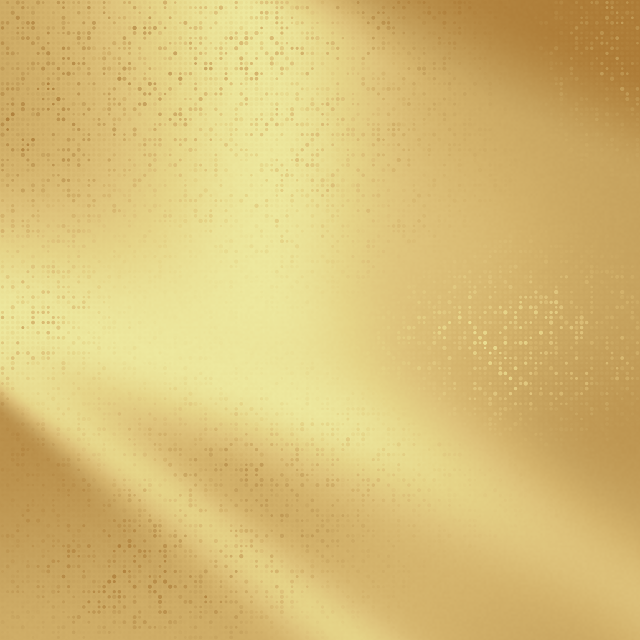
Give the GLSL for this background, as a WebGL 2 fragment shader.

```glsl
#version 300 es
precision highp float;
// Brushed gold foil: soft folds of light are summed into one tone field,
// a fine halftone of random dots shifts that tone in patches, and a ramp
// of gold shades turns the tone into colour.

uniform vec2 u_resolution;
out vec4 fragColor;

const float CELLS = 126.0;
const vec3 GOLD[7] = vec3[7](
    vec3(0.67, 0.47, 0.20), vec3(0.72, 0.55, 0.28), vec3(0.78, 0.64, 0.37),
    vec3(0.83, 0.70, 0.42), vec3(0.87, 0.76, 0.48), vec3(0.90, 0.83, 0.53),
    vec3(0.93, 0.91, 0.62));

// Integer hash of a lattice point, from 0 to 1
float hash(vec2 cell, uint seed) {
    uvec2 q = uvec2(ivec2(cell) + 4096);
    uint h = q.x * 1597334677u ^ q.y * 3812015801u ^ seed * 2654435769u;
    h = (h ^ (h >> 16)) * 2246822519u;
    h = (h ^ (h >> 13)) * 3266489917u;
    return float((h ^ (h >> 16)) >> 8) / 16777216.0;
}

// Smooth value noise
float noise(vec2 p, uint seed) {
    vec2 i = floor(p), f = fract(p);
    f = f * f * (3.0 - 2.0 * f);
    return mix(mix(hash(i, seed), hash(i + vec2(1, 0), seed), f.x),
               mix(hash(i + vec2(0, 1), seed), hash(i + vec2(1, 1), seed), f.x), f.y);
}

// Bell profile with a different width on each side
float ridge(float d, float widthBefore, float widthAfter) {
    float k = d / (d < 0.0 ? widthBefore : widthAfter);
    return exp(-k * k);
}

// Soft elliptical patch
float glow(vec2 p, vec2 centre, vec2 radii) {
    vec2 d = (p - centre) / radii;
    return exp(-dot(d, d));
}

// Two values blended by a soft step
float rise(float lo, float hi, float x) {
    return smoothstep(lo, hi, x);
}

// Folded light; p.y runs downward from the top edge
float foilTone(vec2 p) {
    float base = mix(0.65, 0.635, p.x);
    base += 0.06 * glow(p, vec2(0.62, 0.93), vec2(0.22, 0.2));
    base -= 0.05 * glow(p, vec2(1.0, 0.66), vec2(0.2, 0.12));
    base += 0.08 * glow(p, vec2(0.72, 0.4), vec2(0.17, 0.2));

    // Upright beam, long diagonal fold and narrow lower stripe
    float beamX = 0.39 + 0.03 * ridge(p.y - 0.26, 0.2, 0.2);
    float beam = ridge(p.x - beamX, 0.26, 0.21) * (1.0 - rise(0.48, 0.72, p.y));
    float foldY = 0.5 + 0.15 * p.x + 0.28 * p.x * p.x;
    float fold = ridge(p.y - foldY, mix(0.18, 0.1, p.x), 0.105);
    fold *= mix(1.0, 0.42, rise(0.45, 0.95, p.x));
    float stripeY = 0.56 + 0.88 * p.x - 0.1 * p.x * p.x;
    float stripe = 0.74 * ridge(p.y - stripeY, 0.075, 0.085);
    float light = 1.0 - (1.0 - beam) * (1.0 - fold) * (1.0 - stripe);
    float tone = mix(base, 0.905, light);

    // Shadow under the stripe, sharper toward the left
    float soft = mix(0.035, 0.12, rise(0.0, 0.4, p.x));
    float edge = p.y - stripeY - 0.06;
    float shade = mix(0.565, 0.68, rise(0.68, 1.02, p.y + 0.15 * p.x));
    tone = mix(tone, shade, rise(-soft, soft, edge));

    // Deep shadow in the upper right corner
    float corner = p.y - 0.43 * (p.x - 0.53);
    float deep = mix(0.53, 0.485, rise(0.65, 0.95, p.x));
    return mix(tone, deep, 1.0 - rise(-0.1, 0.08, corner));
}

// Signed strength of the dot patches: below zero darkens, above lightens
float dotPatch(vec2 p) {
    float dark = glow(p, vec2(0.3, 0.08), vec2(0.33, 0.19))
               + 0.6 * glow(p, vec2(0.02, 0.24), vec2(0.14, 0.16))
               + 0.9 * glow(p, vec2(0.02, 0.52), vec2(0.13, 0.09))
               + 0.75 * glow(p, vec2(0.24, 0.9), vec2(0.24, 0.09))
               + 0.5 * glow(p, vec2(0.4, 0.72), vec2(0.32, 0.12))
               + 0.3 * glow(p, vec2(0.5, 0.33), vec2(0.2, 0.12));
    float pale = glow(p, vec2(0.82, 0.54), vec2(0.17, 0.11))
               + 0.6 * glow(p, vec2(0.97, 0.07), vec2(0.12, 0.13));
    return pale - min(dark, 1.0);
}

// Round dots of random size and weight, one per grid cell
float halftone(vec2 p, float pixel) {
    vec2 q = p * CELLS, cell = floor(q);
    float pick = hash(cell, 1u);
    float weight = 0.14 + 0.86 * smoothstep(0.55, 1.0, pick);
    weight *= 0.45 + 0.9 * noise(cell * 0.22, 2u);
    float radius = mix(0.24, 0.42, hash(cell, 3u));
    float blur = max(pixel * CELLS, 0.1);
    float d = length(fract(q) - 0.5) - radius;
    return weight * (1.0 - smoothstep(-0.5 * blur, 0.5 * blur, d));
}

// Tone equals the green channel of the ramp
vec3 goldRamp(float tone) {
    vec3 colour = GOLD[0];
    for (int i = 1; i < 7; i++) {
        float t = (tone - GOLD[i - 1].g) / (GOLD[i].g - GOLD[i - 1].g);
        colour = mix(colour, GOLD[i], clamp(t, 0.0, 1.0));
    }
    return colour;
}

void main() {
    vec2 p = gl_FragCoord.xy / u_resolution;
    p.y = 1.0 - p.y;
    float tone = foilTone(p);
    tone += 0.2 * dotPatch(p) * halftone(p, 1.0 / u_resolution.y);
    tone += 0.012 * (noise(p * 260.0, 4u) - 0.5);
    fragColor = vec4(goldRamp(tone), 1.0);
}
```
